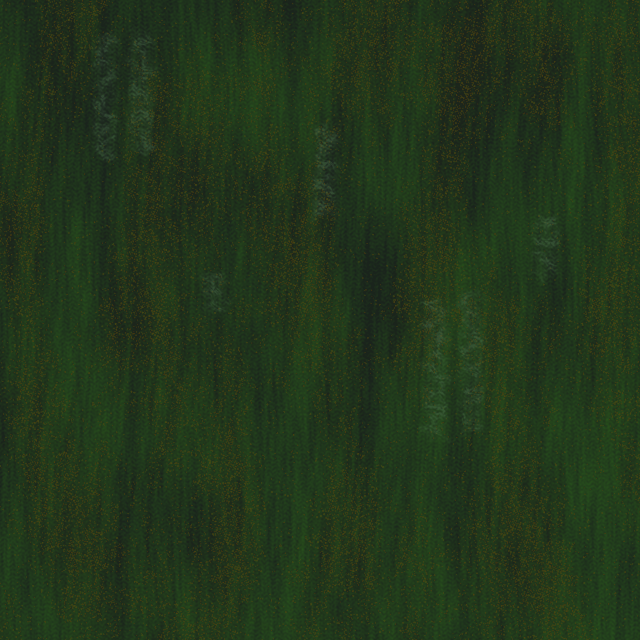
This texture is drawn by a WebGL 2 fragment shader. Its source:

```glsl
#version 300 es
precision highp float;
// Dark green brushed cloth: stretched gradient noise forms fine upright strokes,
// jittered dots on turned grids scatter rust flecks in drifting bands, and a
// loop rubs a few pale, broken chalk smears over a fine herringbone weave.

uniform vec2 u_resolution;
out vec4 fragColor;

const float TAU = 6.2831853;
const vec3 DEEP_GREEN = vec3(0.106, 0.154, 0.108);
const vec3 LEAF_GREEN = vec3(0.148, 0.295, 0.108);
const vec3 UMBER = vec3(0.16, 0.18, 0.09);
const vec3 RUST = vec3(0.37, 0.23, 0.03);
const vec3 OCHRE = vec3(0.33, 0.31, 0.06);
const vec3 CHALK = vec3(0.30, 0.43, 0.31);

vec2 hash2(vec2 p) {
  vec3 h = fract(p.xyx * vec3(0.1031, 0.1030, 0.0973));
  h += dot(h, h.yzx + 33.33);
  return fract((h.xx + h.yz) * h.zy);
}

float gradientAt(vec2 cell, vec2 offset) {
  float angle = TAU * hash2(cell).x;
  return dot(vec2(cos(angle), sin(angle)), offset);
}

float gradientNoise(vec2 p) {
  vec2 i = floor(p), f = fract(p);
  vec2 s = f * f * f * (f * (f * 6.0 - 15.0) + 10.0);
  vec2 e = vec2(1.0, 0.0);
  float low = mix(gradientAt(i, f), gradientAt(i + e, f - e), s.x);
  float high = mix(gradientAt(i + e.yx, f - e.yx), gradientAt(i + 1.0, f - 1.0), s.x);
  return mix(low, high, s.y);
}

vec2 turn(vec2 p, float angle) {
  float c = cos(angle), s = sin(angle);
  return vec2(c * p.x - s * p.y, s * p.x + c * p.y);
}

// Bends the upright strokes gently sideways.
vec2 bend(vec2 p) {
  return p + vec2(0.02 * gradientNoise(p * vec2(4.0, 2.5)) - 0.03 * p.y, 0.0);
}

// Slightly crossing layers of strokes, from broad to hair fine.
float strokes(vec2 q) {
  vec2 left = turn(q, 0.04), right = turn(q, -0.05);
  return 0.34 * gradientNoise(left * vec2(19.0, 3.0) + 7.0)
       + 0.30 * gradientNoise(right * vec2(47.0, 5.0) + 31.0)
       + 0.28 * gradientNoise(left * vec2(105.0, 9.0) + 53.0)
       + 0.28 * gradientNoise(right * vec2(200.0, 18.0) + 77.0);
}

float herringbone(vec2 p, float rows) {
  float zig = abs(fract(p.x * rows * 0.5) - 0.5) * 2.0;
  return sin(TAU * (p.y * rows + zig * 0.8));
}

// One jittered dot per cell; x is coverage, y a random tint.
vec2 flecks(vec2 p, float cells, float chance, float pixel, float seed) {
  vec2 g = turn(p, seed) * cells + 500.0;
  vec2 id = floor(g);
  vec2 pick = hash2(id + seed * 37.0);
  vec2 centre = 0.32 + 0.36 * hash2(id + seed * 91.0);
  float radius = mix(0.24, 0.42, pick.y);
  float edge = cells * pixel * 0.35;
  float dist = length(fract(g) - centre);
  float coverage = 1.0 - smoothstep(radius - edge, radius + edge, dist);
  return vec2(coverage * step(pick.x, chance), pick.y);
}

vec3 addFlecks(vec3 colour, vec2 fleck, float strength) {
  return mix(colour, mix(RUST, OCHRE, fleck.y), fleck.x * strength);
}

// Ragged upright band of crossing scratches and thin rubs.
float smear(vec2 p, vec2 centre, vec2 halfSize, float seed) {
  vec2 d = p - centre;
  d += 0.013 * vec2(gradientNoise(p * 50.0 + seed), gradientNoise(p * 42.0 - seed));
  vec2 box = 1.0 - smoothstep(halfSize - 0.009, halfSize + 0.009, abs(d));
  float rubs = smoothstep(-0.25, 0.35, gradientNoise(d * vec2(42.0, 60.0) + seed));
  float scratch = gradientNoise(turn(d, 0.6) * vec2(80.0, 240.0) + seed);
  return box.x * box.y * mix(0.3, 1.0, rubs) * (0.8 + 1.3 * scratch);
}

float chalkSmears(vec2 p) {
  float total = 0.0;
  for (int i = 0; i < 6; i++) {
    float k = float(i);
    vec2 centre = vec2(0.165 + 0.172 * k, 0.85 - 0.5 * fract(k * 0.618));
    float halfLength = mix(0.02, 0.12, fract(0.75 + k * 0.38));
    vec2 size = vec2(0.016, halfLength);
    total = max(total, smear(p, centre, size, 13.0 * k + 5.0));
    vec2 twin = centre + vec2(0.055, 0.01);
    total = max(total, step(mod(k, 3.0), 0.5) * smear(p, twin, size, 13.0 * k + 9.0));
  }
  return total;
}

void main() {
  vec2 p = gl_FragCoord.xy / u_resolution;
  float pixel = 1.0 / u_resolution.y;
  vec2 q = bend(p);

  // Painted ground, lighter towards the lower right
  float cloud = gradientNoise(p * vec2(6.0, 4.0) + 17.0);
  float grain = gradientNoise(p * 240.0);
  float weave = herringbone(p, 150.0);
  float tone = 0.37 + 0.42 * cloud + strokes(q) + 0.34 * grain + 0.08 * weave;
  tone += 0.28 * (0.5 - p.y) + 0.14 * (p.x - 0.5);
  vec3 colour = mix(DEEP_GREEN, LEAF_GREEN, clamp(tone, -0.1, 1.2));

  // Rust flecks gathered in ragged upright bands
  float band = gradientNoise(q * vec2(11.0, 2.5) + 91.0) + 0.5 * gradientNoise(p * 5.0 + 43.0);
  band += 0.6 * gradientNoise(q * vec2(42.0, 26.0) + 11.0);
  float patchy = smoothstep(-0.3, 0.65, band);
  float chance = 0.03 + 0.40 * patchy;
  colour = mix(colour, UMBER, 0.14 * patchy);
  colour = addFlecks(colour, flecks(p, 250.0, chance, pixel, 0.4), 0.46);
  colour = addFlecks(colour, flecks(p, 300.0, chance, pixel, 1.1), 0.40);

  // Worn chalk
  float chalk = chalkSmears(p) * (0.85 + 0.7 * grain + 0.2 * weave);
  colour = mix(colour, CHALK, 0.42 * clamp(chalk, 0.0, 1.0));

  fragColor = vec4(colour, 1.0);
}
```
